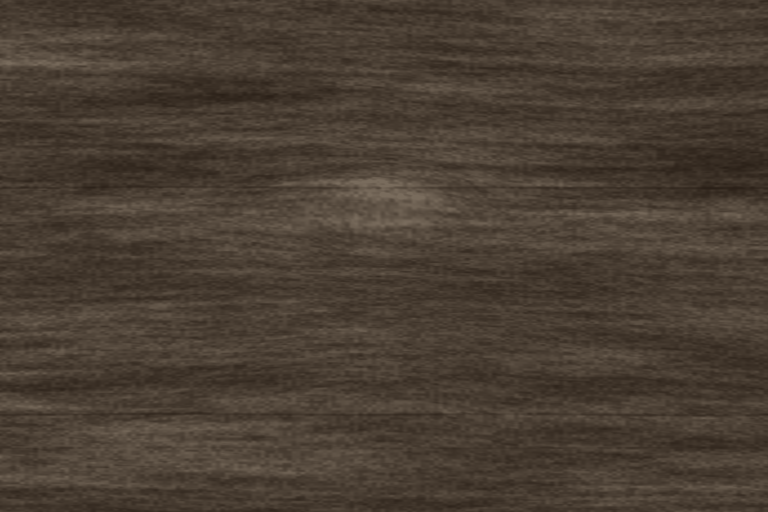
This texture is drawn by a WebGL 1 fragment shader. Its source:

```glsl
precision highp float;
// Dark walnut board with horizontal grain, a pale knot and thin dark seams.
// Stretched value noise at several scales is summed over a warped grain plane,
// then the resulting tone shifts a mean brown lighter or darker.

uniform vec2 u_resolution;

const vec3 MEAN_BROWN = vec3(0.296, 0.251, 0.207);
const vec3 TONE_STEP = vec3(0.050, 0.048, 0.044);
const vec2 KNOT = vec2(0.75, 0.585);

float hash(vec2 cell) {
  vec3 q = fract(cell.xyx * vec3(0.1031, 0.1030, 0.0973));
  q += dot(q, q.yzx + 33.33);
  return fract((q.x + q.y) * q.z);
}

// Smooth value noise from -1 to 1.
float noise(vec2 p) {
  vec2 cell = floor(p);
  vec2 f = fract(p);
  f = f * f * (3.0 - 2.0 * f);
  float low = mix(hash(cell), hash(cell + vec2(1.0, 0.0)), f.x);
  float high = mix(hash(cell + vec2(0.0, 1.0)), hash(cell + 1.0), f.x);
  return 2.0 * mix(low, high, f.y) - 1.0;
}

// Soft elliptical patch, 1 at its centre.
float patchMask(vec2 p, vec2 centre, vec2 radius) {
  vec2 d = (p - centre) / radius;
  return exp(-dot(d, d));
}

// Thin dark seam that fades in and out along its length.
float seam(vec2 p, float height, float width) {
  float wobble = 0.002 * noise(vec2(p.x * 3.0, height * 50.0));
  float d = (p.y - height - wobble) / width;
  float fade = 0.65 + 0.35 * noise(vec2(p.x * 4.0, height * 90.0));
  return exp(-d * d) * fade;
}

// Bends the fibres: slow waves, a low arch and a bulge around the knot.
vec2 warpGrain(vec2 p) {
  float wave = 0.014 * noise(p * vec2(1.7, 3.0) + 7.0);
  wave += 0.004 * noise(p * vec2(5.0, 9.0) + 21.0);
  float arch = 0.022 * patchMask(p, vec2(0.75, 0.27), vec2(0.4, 0.16));
  float bulge = (p.y - KNOT.y) * 0.45 * patchMask(p, KNOT, vec2(0.2, 0.09));
  return vec2(p.x, p.y + wave - arch - bulge);
}

// Long bands and streaks, from broad to narrow.
float streaks(vec2 g) {
  float tone = 0.0;
  vec2 scale = vec2(1.3, 10.0);
  float weight = 0.60;
  for (int i = 0; i < 4; i++) {
    tone += weight * noise(g * scale + float(i) * 17.3);
    scale *= vec2(1.5, 2.1);
    weight *= 1.13;
  }
  return tone;
}

// Short fibres, dark pores and fine mottling.
float fibres(vec2 g) {
  float strands = noise(g * vec2(16.0, 165.0) + 51.0);
  vec2 slanted = vec2(g.x, g.y + 0.05 * g.x);
  float pores = smoothstep(0.3, 0.8, noise(slanted * vec2(34.0, 190.0) + 83.0));
  float mottle = noise(g * vec2(115.0, 250.0) + 131.0);
  return 0.65 * strands - 0.65 * (pores - 0.17) + 0.85 * mottle;
}

// Pale and dark areas of the board.
float figure(vec2 p) {
  vec2 sloped = vec2(p.x, p.y + 0.13 * max(p.x - 0.4, 0.0));
  float pale = 1.5 * patchMask(sloped, vec2(0.38, 0.875), vec2(0.38, 0.026));
  pale += 1.7 * patchMask(p, KNOT, vec2(0.10, 0.045));
  pale += 1.0 * patchMask(p, vec2(0.18, 0.56), vec2(0.30, 0.04));
  pale += 1.0 * patchMask(p, vec2(1.28, 0.56), vec2(0.28, 0.035));
  pale += 0.7 * patchMask(p, vec2(1.38, 0.89), vec2(0.18, 0.03));
  pale += 0.6 * patchMask(p, vec2(0.58, 0.45), vec2(0.18, 0.04));
  pale += 0.7 * patchMask(p, vec2(1.22, 0.04), vec2(0.15, 0.04));
  pale += 0.7 * patchMask(p, vec2(0.16, 0.03), vec2(0.15, 0.03));
  float dark = 0.8 * patchMask(p, vec2(0.75, 0.655), vec2(0.9, 0.03));
  dark += 0.7 * patchMask(p, vec2(0.65, 0.03), vec2(0.35, 0.04));
  dark += 0.5 * patchMask(p, vec2(0.95, 0.35), vec2(0.25, 0.15));
  return pale - dark;
}

void main() {
  vec2 p = gl_FragCoord.xy / u_resolution.y;
  vec2 g = warpGrain(p);
  vec2 ragged = g + vec2(0.05, 0.012) * noise(g * vec2(9.0, 45.0) + 3.0);

  // Grain is calmer in a worn area right of the middle and inside the knot.
  float calm = 0.4 * patchMask(p, vec2(0.95, 0.3), vec2(0.27, 0.25));
  calm += 0.45 * patchMask(p, KNOT, vec2(0.09, 0.04));
  float strength = 1.0 - calm + 0.15 * noise(p * vec2(2.0, 5.0) + 61.0);

  float tone = strength * streaks(g) + fibres(g) + 0.85 * figure(ragged) - 0.1;
  tone -= 1.5 * seam(p, 0.633, 0.0025) + 1.6 * seam(p, 0.19, 0.0025);
  tone -= 0.8 * seam(p, 0.915, 0.003) + 0.7 * seam(p, 0.125, 0.002);
  tone += 0.08 * (tone * tone - 1.0);

  gl_FragColor = vec4(MEAN_BROWN + TONE_STEP * clamp(tone, -2.6, 3.6), 1.0);
}
```
